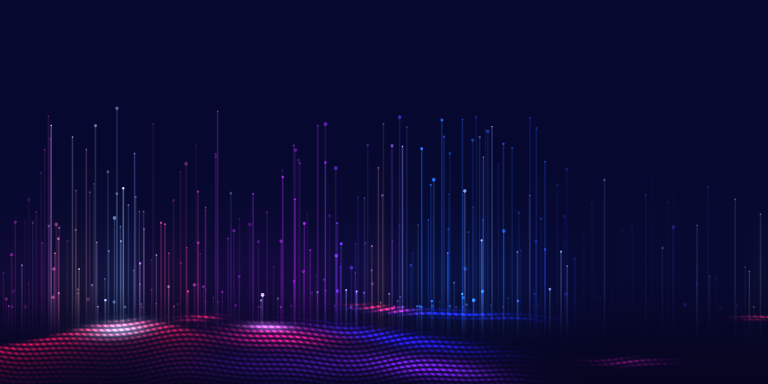
Write a Shadertoy shader that draws this background.

```glsl
vec3 hash3(vec2 p) {
    vec3 q = vec3(dot(p, vec2(12.7, 31.1)), dot(p, vec2(26.9, 18.3)), dot(p, vec2(41.9, 37.1)));
    return fract(sin(q) * 4375.85);
}

// Bump that is 1 at the centre and fades over the given width
float bump(float x, float centre, float width) {
    float d = (x - centre) / width;
    return exp(-d * d);
}

// Tilted elliptical patch of light
float patchGlow(vec2 p, vec2 centre, vec2 radius, float tilt) {
    vec2 d = p - centre;
    d.y -= tilt * d.x;
    d /= radius;
    return exp(-dot(d, d));
}

// Stem colour along the horizontal axis
vec3 stemColour(float x) {
    vec3 c = vec3(0.50, 0.10, 0.42);
    c = mix(c, vec3(0.85, 0.52, 0.38), bump(x, 0.20, 0.06));
    c = mix(c, vec3(0.60, 0.80, 0.95), bump(x, 0.31, 0.06));
    c = mix(c, vec3(0.80, 0.20, 0.34), bump(x, 0.45, 0.06));
    c = mix(c, vec3(0.70, 0.13, 0.80), smoothstep(0.50, 0.62, x));
    c = mix(c, vec3(0.42, 0.20, 0.88), smoothstep(0.80, 0.92, x));
    c = mix(c, vec3(0.85, 0.48, 0.48), bump(x, 0.99, 0.03));
    c = mix(c, vec3(0.14, 0.46, 0.95), smoothstep(1.01, 1.10, x));
    c = mix(c, vec3(0.12, 0.24, 0.75), smoothstep(1.25, 1.45, x));
    c = mix(c, vec3(0.20, 0.13, 0.44), smoothstep(1.45, 1.60, x));
    return mix(c, vec3(0.75, 0.80, 0.50), bump(x, 1.98, 0.03));
}

// Share of columns that carry a stem
float stemDensity(float x) {
    float d = 0.42 + 0.25 * bump(x, 0.28, 0.16);
    d += 0.30 * smoothstep(0.55, 0.68, x) * (1.0 - smoothstep(1.25, 1.42, x));
    return d - 0.17 * smoothstep(1.42, 1.55, x);
}

// Thin vertical stems with a bright bead on top
vec3 stems(vec2 p, float pixel) {
    vec3 light = vec3(0.0);
    for (int i = 0; i < 10; i++) {
        float layer = float(i);
        float width = 0.024 + 0.004 * layer;
        float shift = 0.37 * layer;
        float cell = floor(p.x / width + shift);
        vec3 r = hash3(vec2(cell, layer + 3.0));
        vec3 s = hash3(vec2(cell + 71.0, layer + 19.0));
        float x = (cell + 0.3 + 0.4 * r.x - shift) * width;
        float tall = mix(0.52, 0.40, smoothstep(1.35, 1.5, x));
        float top = 0.20 + tall * pow(r.y, 1.8);
        float present = step(r.z, stemDensity(x));
        float power = mix(0.25, 1.0, s.x * s.x);
        power *= 1.0 - 0.45 * smoothstep(1.42, 1.58, x) * (1.0 - smoothstep(1.85, 1.96, x));
        vec3 colour = mix(stemColour(x), vec3(0.80, 0.88, 1.0), 0.7 * step(0.84, s.y));

        float dx = abs(p.x - x);
        float line = 1.0 - smoothstep(0.0, 0.0012 + pixel, dx);
        float fade = smoothstep(0.10, 0.27, p.y) * (1.0 - smoothstep(top - pixel, top, p.y));
        float radius = 0.0016 + 0.0032 * s.z * s.z;
        float dist = length(p - vec2(x, top));
        float bead = 1.0 - smoothstep(radius - 0.5 * pixel, radius + 0.7 * pixel, dist);
        light += present * colour * power * (0.38 * line * fade + 1.1 * bead);
    }
    return light;
}

// Woven terrain lit by coloured patches
vec3 terrain(vec2 p) {
    float wave = 0.012 * sin(9.0 * p.x) + 0.005 * sin(21.0 * p.x + 1.0);
    float rows = 0.5 + 0.5 * sin(6.283 * 82.0 * (p.y + wave));
    float dashes = 0.5 + 0.5 * sin(6.283 * (58.0 * p.x + 35.0 * p.y));
    float weave = 0.12 + 1.2 * rows * (0.35 + 0.65 * dashes);

    // Red hill on the left
    float ridge = 0.09 + 0.077 * bump(p.x, 0.35, 0.25);
    float depth = max(ridge - p.y, 0.0);
    float hill = (1.0 - smoothstep(ridge - 0.012, ridge + 0.006, p.y)) * exp(-depth / 0.05);
    hill *= 1.0 - smoothstep(0.42, 0.60, p.x);
    vec3 c = vec3(0.85, 0.06, 0.22) * hill;

    c += vec3(0.75, 0.06, 0.22) * patchGlow(p, vec2(0.52, 0.172), vec2(0.05, 0.007), 0.05);
    c += vec3(0.85, 0.08, 0.42) * patchGlow(p, vec2(0.73, 0.122), vec2(0.15, 0.026), -0.02);
    c += vec3(0.95, 0.10, 0.22) * patchGlow(p, vec2(1.00, 0.196), vec2(0.07, 0.008), -0.09);
    c += vec3(0.08, 0.12, 0.85) * patchGlow(p, vec2(1.18, 0.182), vec2(0.17, 0.009), -0.05);
    c += vec3(0.13, 0.09, 0.95) * patchGlow(p, vec2(1.05, 0.115), vec2(0.19, 0.018), -0.14);
    c += vec3(0.42, 0.10, 0.75) * patchGlow(p, vec2(1.13, 0.040), vec2(0.16, 0.028), -0.12);
    c += vec3(0.20, 0.05, 0.38) * patchGlow(p, vec2(0.82, 0.050), vec2(0.30, 0.040), 0.0);
    c += vec3(0.35, 0.04, 0.24) * patchGlow(p, vec2(1.64, 0.057), vec2(0.09, 0.010), 0.0);
    c += vec3(0.80, 0.08, 0.25) * patchGlow(p, vec2(1.98, 0.172), vec2(0.05, 0.005), 0.0);
    c *= weave;

    // Bright crests
    float shade = 0.45 + 0.55 * weave;
    c += vec3(0.62, 0.75, 0.80) * shade * patchGlow(p, vec2(0.31, 0.142), vec2(0.075, 0.020), 0.08);
    c += vec3(0.80, 0.50, 0.90) * shade * patchGlow(p, vec2(0.70, 0.148), vec2(0.055, 0.010), -0.04);
    return c;
}

void mainImage(out vec4 fragColor, in vec2 fragCoord) {
    vec2 p = fragCoord / iResolution.y;
    p.x *= 2.0 * iResolution.y / iResolution.x;

    // Night sky with a faint haze around the stems
    vec3 colour = mix(vec3(0.022, 0.020, 0.13), vec3(0.025, 0.033, 0.185), smoothstep(0.0, 0.35, p.y));
    float haze = bump(p.y, 0.27, 0.14) * (1.0 - 0.7 * smoothstep(1.3, 1.6, p.x));
    colour += 0.07 * haze * stemColour(p.x);

    colour += stems(p, 1.0 / iResolution.y);
    colour += terrain(p);
    fragColor = vec4(min(colour, 1.0), 1.0);
}
```
